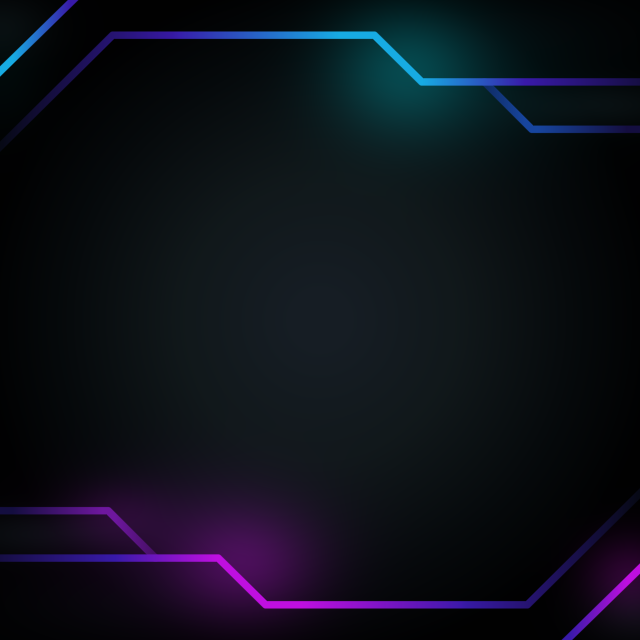
This background is drawn by a WebGL 2 fragment shader. Its source:

```glsl
#version 300 es
precision highp float;
// Dark panel with bent neon lines: cyan along the top, magenta along the bottom.
uniform vec2 u_resolution;
out vec4 fragColor;

const vec3 INDIGO = vec3(0.22, 0.10, 0.66);
const vec3 NIGHT = vec3(0.025, 0.035, 0.08);
const vec3 CYAN = vec3(0.09, 0.67, 0.89);
const vec3 MAGENTA = vec3(0.75, 0.06, 0.88);
const float HALF_WIDTH = 0.0058;

float ramp(float a, float b, float x) {
    return clamp((x - a) / (b - a), 0.0, 1.0);
}

float segment(vec2 p, vec2 a, vec2 b) {
    vec2 ab = b - a;
    return length(p - a - ab * clamp(dot(p - a, ab) / dot(ab, ab), 0.0, 1.0));
}

float stroke(float dist, float pixel) {
    return 1.0 - smoothstep(-0.75 * pixel, 0.75 * pixel, dist - HALF_WIDTH);
}

float glow(vec2 p, vec2 center, vec2 radius) {
    vec2 q = (p - center) / radius;
    return exp(-dot(q, q));
}

// Radial slate gradient that falls to black at the sides
vec3 backdrop(vec2 p) {
    float r = length(p - 0.5);
    vec3 c = mix(vec3(0.086, 0.114, 0.142), vec3(0.064, 0.092, 0.102), ramp(0.04, 0.22, r));
    c = mix(c, vec3(0.022, 0.036, 0.044), ramp(0.22, 0.40, r));
    return mix(c, vec3(0.002, 0.003, 0.005), ramp(0.40, 0.53, r));
}

// Faint grey sheen in the side panel and the cut corner
vec3 sheen(vec2 p) {
    float panel = glow(p, vec2(0.95, 0.835), vec2(0.13, 0.035));
    float corner = glow(p, vec2(0.0, 0.96), vec2(0.08, 0.05));
    float rim = glow(p, vec2(0.80, 0.95), vec2(0.20, 0.06));
    return vec3(0.030, 0.045, 0.050) * (panel + corner) + vec3(0.010, 0.016, 0.020) * rim;
}

// Long line running from the left edge over two bends to the right edge
float mainLine(vec2 p) {
    vec2 a = vec2(0.176, 0.945);
    vec2 b = vec2(0.585, 0.945);
    vec2 c = vec2(0.659, 0.872);
    float d = min(segment(p, vec2(-0.03, 0.741), a), segment(p, a, b));
    return min(d, min(segment(p, b, c), segment(p, c, vec2(1.05, 0.872))));
}

float branchLine(vec2 p) {
    vec2 bend = vec2(0.831, 0.798);
    return min(segment(p, vec2(0.757, 0.872), bend), segment(p, bend, vec2(1.05, 0.798)));
}

float cornerLine(vec2 p) {
    return segment(p, vec2(-0.03, 0.859), vec2(0.145, 1.030));
}

vec3 mainColor(float x, vec3 accent) {
    float lit = ramp(0.0, 0.28, x) * (1.0 - 0.68 * ramp(0.82, 1.0, x));
    float hot = ramp(0.27, 0.53, x) * (1.0 - ramp(0.66, 0.82, x));
    return mix(mix(NIGHT, INDIGO, lit), accent, hot);
}

vec3 branchColor(float x, vec3 tint) {
    vec3 c = mix(0.65 * tint, tint, ramp(0.76, 0.82, x));
    return mix(c, vec3(0.08, 0.055, 0.25), ramp(0.84, 0.98, x));
}

// Lays the three lines of one half over the given colour
vec3 addLines(vec3 base, vec2 p, vec3 accent, vec3 tint, float pixel) {
    vec3 c = mix(base, branchColor(p.x, tint), stroke(branchLine(p), pixel));
    c = mix(c, mainColor(p.x, accent), stroke(mainLine(p), pixel));
    vec3 cornerColor = mix(accent, INDIGO, ramp(0.02, 0.11, p.x));
    return mix(c, cornerColor, stroke(cornerLine(p), pixel));
}

void main() {
    vec2 p = gl_FragCoord.xy / u_resolution;
    vec2 q = 1.0 - p; // the lower half is the upper one turned half round
    float pixel = 1.0 / min(u_resolution.x, u_resolution.y);

    vec3 color = backdrop(p) + sheen(p) + sheen(q);

    // Teal light at the upper bend
    color += vec3(0.0, 0.20, 0.21) * glow(p, vec2(0.630, 0.895), vec2(0.115, 0.100));
    color += vec3(0.0, 0.065, 0.07) * glow(p, vec2(0.720, 0.860), vec2(0.190, 0.110));
    color += vec3(0.0, 0.03, 0.03) * glow(p, vec2(0.0, 0.880), vec2(0.070, 0.080));

    // Magenta light at the lower bend, branch and corner
    color += vec3(0.20, 0.01, 0.22) * glow(q, vec2(0.615, 0.885), vec2(0.110, 0.085));
    color += vec3(0.09, 0.012, 0.11) * glow(q, vec2(0.700, 0.850), vec2(0.190, 0.110));
    color += vec3(0.09, 0.005, 0.10) * glow(q, vec2(0.820, 0.805), vec2(0.080, 0.050));
    color += vec3(0.17, 0.01, 0.18) * glow(q, vec2(0.015, 0.900), vec2(0.070, 0.060));

    color = addLines(color, p, CYAN, vec3(0.09, 0.27, 0.62), pixel);
    color = addLines(color, q, MAGENTA, vec3(0.43, 0.09, 0.62), pixel);
    fragColor = vec4(color, 1.0);
}
```
